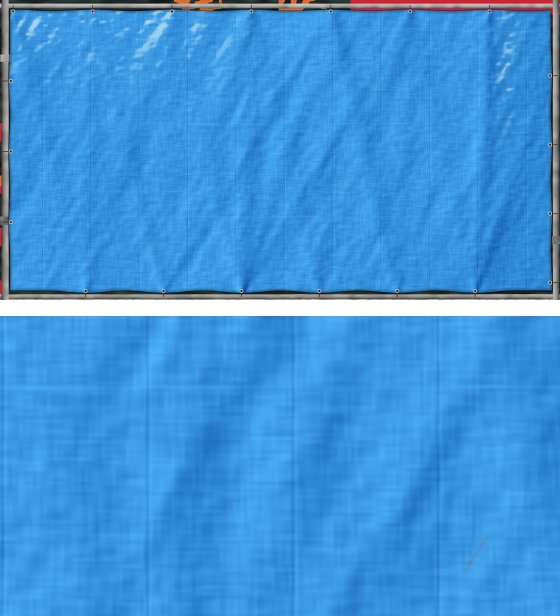
Top: the whole. Bottom: its middle third, enlarged.
Write a WebGL 1 fragment shader that draws this texture.

```glsl
precision highp float;
uniform vec2 u_resolution;

const vec3 LIT = vec3(0.26, 0.64, 0.92);
const vec3 SHADE = vec3(0.16, 0.49, 0.79);
const vec3 GLINT = vec3(0.76, 0.88, 0.93);
const vec3 STEEL = vec3(0.62, 0.61, 0.60);
const vec3 DARK = vec3(0.12, 0.17, 0.16);
const vec3 RED = vec3(0.80, 0.14, 0.20);
const vec3 ORANGE = vec3(0.85, 0.42, 0.18);
const vec3 GROUND = vec3(0.70, 0.67, 0.62);

// Grommet rows: first position, spacing, last index
const vec3 TOP_ROW = vec3(0.044, 0.265, 7.0);
const vec3 BOTTOM_ROW = vec3(0.286, 0.260, 5.0);
const vec3 LEFT_ROW = vec3(0.260, 0.235, 2.0);
const vec3 RIGHT_ROW = vec3(0.058, 0.230, 3.0);
const vec2 TARP_X = vec2(0.030, 1.842);
const vec2 TARP_Y = vec2(0.024, 0.968);
const vec2 SEAM = vec2(0.141, 0.1615);
const float LEAN = 0.48;
const float FOLD_WIDTH = 0.042;
const float FOLD_DEPTH = 1.25;
const float CRINKLE = 1.15;
const float WEAVE = 0.34;

float hash(vec2 p) {
  vec3 q = fract(p.xyx * 0.1031);
  q += dot(q, q.yzx + 33.33);
  return fract((q.x + q.y) * q.z);
}

float noise(vec2 p) {
  vec2 i = floor(p), f = fract(p);
  f = f * f * (3.0 - 2.0 * f);
  return mix(mix(hash(i), hash(i + vec2(1, 0)), f.x),
             mix(hash(i + vec2(0, 1)), hash(i + vec2(1, 1)), f.x), f.y);
}

float cover(float d) { return clamp(0.5 - d * u_resolution.y, 0.0, 1.0); }

float box(vec2 p, vec2 halfSize) {
  vec2 d = abs(p) - halfSize;
  return max(d.x, d.y);
}

float nearest(float x, vec3 row) {
  return row.x + row.y * clamp(floor((x - row.x) / row.y + 0.5), 0.0, row.z);
}

float sag(float x, vec3 row) {
  return smoothstep(0.0, 0.5, abs(x - nearest(x, row)) / row.y);
}

// Cloth relief: leaning ripples plus small crumples
float relief(vec2 p) {
  vec2 q = vec2(p.x - LEAN * p.y, p.y) + 0.02 * noise(p * 9.0) + 7.0;
  return noise(q * vec2(15.0, 3.0)) + 0.45 * noise(q * vec2(38.0, 13.0))
       + 0.24 * noise(p * vec2(62.0, 85.0) + 5.0);
}

// Folds pulled tight between the bottom and top grommets
float folds(vec2 p) {
  float t = clamp((p.y - TARP_Y.x) / (TARP_Y.y - TARP_Y.x), 0.0, 1.0);
  float width = FOLD_WIDTH * (0.16 + 0.84 * sqrt(4.0 * t * (1.0 - t)));
  float sum = 0.0;
  for (int k = 0; k < 6; k++) {
    for (int j = 0; j < 4; j++) {
      float a = float(k), b = float(k + j);
      if (b > TOP_ROW.z) continue;
      float x = mix(BOTTOM_ROW.x + a * BOTTOM_ROW.y, TOP_ROW.x + b * TOP_ROW.y, t);
      float u = (p.x - x) / (width * (0.6 + 0.6 * hash(vec2(b, a + 9.0))));
      float low = hash(vec2(a + 3.0, b + 17.0)), high = hash(vec2(b + 31.0, a + 5.0));
      float pull = low * low * (1.0 - t) * (1.0 - t) + high * high * t * t + 0.22 * low;
      sum -= pull * (u + 0.25) * exp(-u * u);
    }
  }
  return sum * FOLD_DEPTH;
}

vec3 tarp(vec2 p) {
  float slope = relief(p) - relief(p + vec2(0.009, -0.007));
  float strip = smoothstep(1.61, 1.64, p.x);
  float s = 0.64 + CRINKLE * slope + folds(p) - 0.30 * strip;
  s += 0.30 * (noise(p * vec2(3.0, 2.0) + 2.0) - 0.5) + 0.10 * (p.y - 0.5);
  s += WEAVE * (noise(p * vec2(35.0, 260.0)) + noise(p * vec2(260.0, 35.0)) - 1.0);
  // Welded seams and storage creases
  float seam = (fract((p.x - SEAM.x) / SEAM.y + 0.5) - 0.5) * SEAM.y;
  s -= 0.35 * exp(-pow(seam / 0.0018, 2.0)) - 0.22 * exp(-pow((seam - 0.004) / 0.002, 2.0));
  float crease = (fract((p.y - 0.587) / 0.31 + 0.5) - 0.5) * 0.31 + 0.004 * (noise(p * 14.0) - 0.5);
  s += 0.30 * noise(p * vec2(9.0, 2.0)) * exp(-pow(crease / 0.002, 2.0));
  vec3 color = mix(SHADE, LIT, clamp(s, -1.0, 1.35));
  // Sun glints on the upper left and the right strip
  float zone = smoothstep(0.62, 0.95, p.y) * (1.0 - smoothstep(0.55, 0.95, p.x));
  zone = max(zone, smoothstep(0.45, 0.8, p.y) * exp(-pow((p.x - 1.69) / 0.035, 2.0)));
  float shine = smoothstep(0.04, 0.30, slope + 0.25 * (noise(p * vec2(30.0, 70.0)) - 0.5));
  color = mix(color, GLINT, 0.75 * zone * shine);
  // Scuff marks
  for (int i = 0; i < 9; i++) {
    float n = float(i);
    vec2 q = p - vec2(0.2 + 1.5 * hash(vec2(n, 2.0)), 0.12 + 0.65 * hash(vec2(n, 8.0)));
    q.x -= q.y * (hash(vec2(n, 4.0)) - 0.2);
    float mark = cover(box(q, vec2(0.002, 0.006 + 0.016 * hash(vec2(n, 6.0)))));
    color = mix(color, STEEL * 0.75, 0.45 * mark * noise(p * 150.0));
  }
  return color;
}

// Round bar, lit from the positive side of its axis distance
void pipe(inout vec3 color, float d, float radius, float wear) {
  float side = clamp(d / radius, -1.0, 1.0);
  vec3 metal = STEEL * (0.92 + 0.32 * side - 0.22 * side * side + 0.25 * (wear - 0.5));
  color = mix(color, metal, cover(abs(d) - radius));
}

void grommet(inout vec3 color, vec2 q, vec2 tie) {
  color = mix(color, DARK, 0.7 * cover(box(q - tie, abs(tie) + 0.0015)));
  color = mix(color, STEEL * 1.2, cover(length(q) - 0.0065));
  color = mix(color, DARK, cover(length(q) - 0.0035));
}

void main() {
  vec2 p = gl_FragCoord.xy / u_resolution.y;
  float right = u_resolution.x / u_resolution.y;
  p.x *= 1.869 / right;

  // Backdrop: dark site, orange parts, red panel, pale ground
  vec3 color = DARK * (0.5 + noise(p * vec2(25.0, 60.0)));
  float parts = cover(box(p - vec2(0.66, 1.0), vec2(0.08, 0.04))) + cover(box(p - vec2(1.01, 1.0), vec2(0.08, 0.04)));
  color = mix(color, ORANGE, parts * smoothstep(0.4, 0.55, noise(p * vec2(50.0, 90.0))));
  color = mix(color, RED, cover(box(p - vec2(1.52, 1.0), vec2(0.35, 0.05))));
  vec3 tag = mix(RED, ORANGE, step(0.38, p.y) * step(p.y, 0.48));
  color = mix(color, tag, cover(abs(fract(p.y / 0.175 + 0.3) - 0.5) * 0.175 - 0.03) * step(p.x, 0.02) * step(p.y, 0.62));
  color = mix(color, GROUND * (0.8 + 0.4 * noise(p * 90.0)), cover(p.y - 0.008 - 0.012 * noise(p * 12.0)));

  // Frame with couplers
  float wear = noise(p * 40.0);
  pipe(color, p.y - 0.011, 0.008, wear);
  pipe(color, p.y - 0.980, 0.008, wear + 0.6);
  pipe(color, p.x - 0.017, 0.012, wear);
  pipe(color, 1.856 - p.x, 0.011, wear);
  float coupler = min(box(p - vec2(0.017, 0.264), vec2(0.016, 0.014)), box(p - vec2(0.017, 0.806), vec2(0.016, 0.012)));
  coupler = min(coupler, box(p - vec2(1.856, 0.20), vec2(0.014, 0.013)));
  color = mix(color, STEEL * (0.5 + 0.7 * wear), cover(coupler));

  // Tarp sheet, sagging between its ties
  float edge = max(TARP_X.x + 0.004 * sag(p.y, LEFT_ROW) - p.x, p.x - TARP_X.y + 0.004 * sag(p.y, RIGHT_ROW));
  edge = max(edge, TARP_Y.x + 0.008 * sag(p.x, BOTTOM_ROW) - p.y);
  edge = max(edge, p.y - TARP_Y.y + 0.005 * sag(p.x, TOP_ROW));
  color *= 1.0 - 0.45 * (1.0 - smoothstep(0.0, 0.006, edge));
  color = mix(color, tarp(p) * (1.0 - 0.25 * smoothstep(-0.012, 0.0, edge)), cover(edge));

  grommet(color, p - vec2(nearest(p.x, TOP_ROW), 0.962), vec2(0.0, 0.010));
  grommet(color, p - vec2(nearest(p.x, BOTTOM_ROW), 0.030), vec2(0.0, -0.009));
  grommet(color, p - vec2(0.036, nearest(p.y, LEFT_ROW)), vec2(-0.013, 0.0));
  grommet(color, p - vec2(1.836, nearest(p.y, RIGHT_ROW)), vec2(0.012, 0.0));
  gl_FragColor = vec4(clamp(color, 0.0, 1.0), 1.0);
}
```
